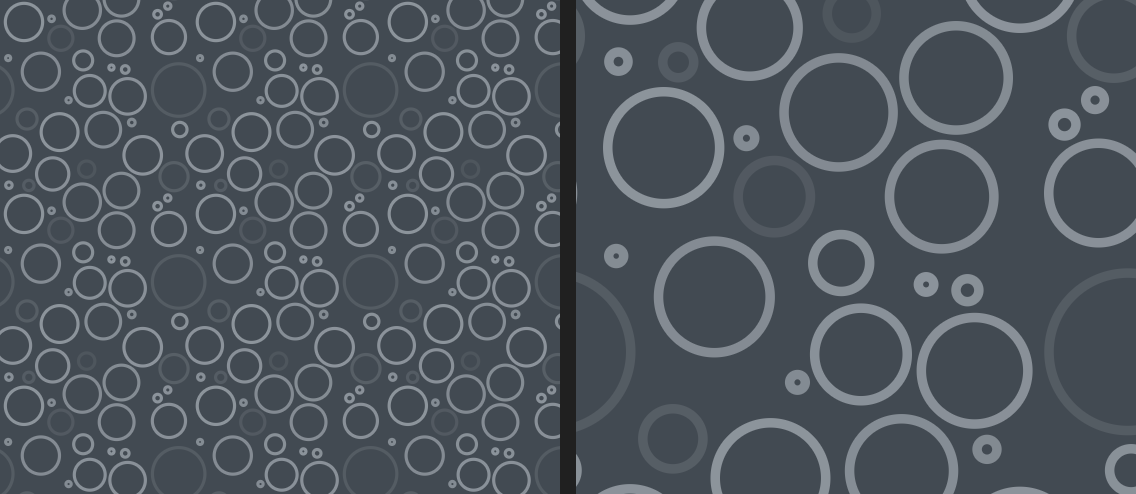
Left: the whole. Right: its middle third, enlarged.
Reproduce this pattern procedurally as a Shadertoy shader.

```glsl
const float TILES_ACROSS = 2.918;
const vec3 BACKGROUND = vec3(0.26, 0.29, 0.32);
const vec3 RING_COLOR = vec3(0.55, 0.58, 0.61);

// Lengths in tile units
const float LINE_WIDTH = 0.0165;
const float GAP = 0.010;
const float GIANT_RADIUS = 0.145;
const vec2 GIANT_CENTER = vec2(0.931, 0.105);
const float MAX_RADIUS = 0.106;
const float MIN_RADIUS = 0.021;

// Rings between these radii may be faint
const float FAINT_FROM = 0.034;
const float FAINT_TO = 0.096;
const float FAINT_CHANCE = 0.52;
const float GIANT_OPACITY = 0.24;

const int CANDIDATES = 420;
const int MAX_RINGS = 52;
const float SMALLEST_FIT = 0.85;
const uint SEED = 17u;

// PCG-style integer hash, three values in 0..1
vec3 hash3(int n) {
    uvec3 v = uvec3(uint(n), SEED, uint(n) * 3u + 5u) * 1664525u + 1013904223u;
    v.x += v.y * v.z; v.y += v.z * v.x; v.z += v.x * v.y;
    v ^= v >> 16u;
    v.x += v.y * v.z; v.y += v.z * v.x; v.z += v.x * v.y;
    return vec3(v >> 16u) / 65536.0;
}

// Shortest distance on the wrapping tile
float tileDistance(vec2 a, vec2 b) {
    return length(fract(a - b + 0.5) - 0.5);
}

float ringCoverage(float dist, float radius, float pixel) {
    float edge = abs(dist - radius + 0.5 * LINE_WIDTH) - 0.5 * LINE_WIDTH;
    return clamp(0.5 - edge / pixel, 0.0, 1.0);
}

float ringOpacity(float radius, float pick) {
    bool mayFade = radius > FAINT_FROM && radius < FAINT_TO;
    if (mayFade && pick < FAINT_CHANCE) return mix(0.11, 0.28, sqrt(pick / FAINT_CHANCE));
    return mix(0.86, 1.0, pick);
}

void mainImage(out vec4 fragColor, in vec2 fragCoord) {
    float pixel = TILES_ACROSS / iResolution.x;
    vec2 p = fract(fragCoord * pixel);

    // The faint giant comes first
    vec3 rings[MAX_RINGS];
    rings[0] = vec3(GIANT_CENTER, GIANT_RADIUS);
    int count = 1;
    float ink = GIANT_OPACITY * ringCoverage(tileDistance(p, GIANT_CENTER), GIANT_RADIUS, pixel);

    // Throw ever smaller rings, keeping those that fit
    for (int k = 0; k < CANDIDATES && count < MAX_RINGS; k++) {
        vec3 rnd = hash3(k);
        float wanted = mix(MAX_RADIUS, MIN_RADIUS, float(k) / float(CANDIDATES));
        float smallest = max(MIN_RADIUS, SMALLEST_FIT * wanted);
        float radius = wanted;
        for (int j = 0; j < count; j++) {
            radius = min(radius, tileDistance(rnd.xy, rings[j].xy) - rings[j].z - GAP);
            if (radius < smallest) break;
        }
        if (radius < smallest) continue;

        rings[count++] = vec3(rnd.xy, radius);
        float coverage = ringCoverage(tileDistance(p, rnd.xy), radius, pixel);
        ink = max(ink, coverage * ringOpacity(radius, rnd.z));
    }

    fragColor = vec4(mix(BACKGROUND, RING_COLOR, ink), 1.0);
}
```
